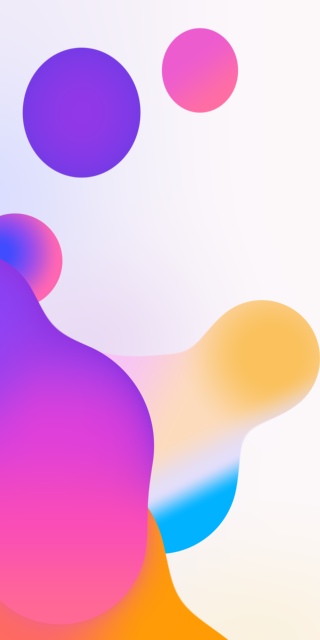
Give the GLSL for this background, as a Shadertoy shader.

```glsl
// Glossy gradient blobs floating over a pale lilac background.
// Each blob is a smooth union of circles; colours come from ramps and soft glows.
// Units: canvas width = 1, canvas height = 2, origin at the lower left.

// Background
const vec3 PAPER_LEFT  = vec3(0.945, 0.925, 0.975);
const vec3 PAPER_RIGHT = vec3(0.988, 0.972, 0.980);
const vec3 BLUE_GLOW   = vec3(0.84, 0.86, 1.00);
const vec3 LILAC_GLOW  = vec3(0.91, 0.84, 0.95);
const vec3 WARM_GLOW   = vec3(0.98, 0.94, 0.85);

// Blob colours
const vec3 VIOLET  = vec3(0.54, 0.27, 0.97);
const vec3 RIM     = vec3(0.56, 0.20, 0.88);
const vec3 MAGENTA = vec3(0.88, 0.25, 0.85);
const vec3 PINK    = vec3(0.98, 0.30, 0.72);
const vec3 CORAL   = vec3(1.00, 0.41, 0.58);
const vec3 RED     = vec3(1.00, 0.42, 0.37);
const vec3 ORANGE  = vec3(1.00, 0.61, 0.02);
const vec3 ORCHID  = vec3(0.97, 0.77, 0.96);
const vec3 PEACH   = vec3(0.99, 0.86, 0.74);
const vec3 GOLD    = vec3(0.98, 0.755, 0.36);
const vec3 MIST    = vec3(0.89, 0.87, 0.98);
const vec3 CYAN    = vec3(0.00, 0.70, 1.00);
const vec3 BLUE    = vec3(0.25, 0.30, 1.00);

// Discs: centre and radii
const vec4 PURPLE_DISC = vec4(0.255, 1.648, 0.184, 0.203);
const vec4 PINK_DISC   = vec4(0.625, 1.780, 0.119, 0.132);
const vec4 SMALL_DISC  = vec4(0.047, 1.185, 0.148, 0.148);

float circle(vec2 p, vec3 c) { return length(p - c.xy) - c.z; }

float ellipse(vec2 p, vec4 e) {
    return (length((p - e.xy) / e.zw) - 1.0) * min(e.z, e.w);
}

float smoothUnion(float a, float b, float k) {
    float h = max(1.0 - abs(a - b) / k, 0.0);
    return min(a, b) - 0.25 * k * h * h;
}

float glow(vec2 p, vec2 centre, vec2 size) {
    vec2 q = (p - centre) / size;
    return exp(-dot(q, q));
}

float veilShape(vec2 p) {
    float head  = circle(p, vec3(0.818, 0.880, 0.182));
    float base  = circle(p, vec3(0.495, 0.516, 0.247));
    float chest = circle(p, vec3(0.469, 0.698, 0.1875));
    float tail  = circle(p, vec3(0.195, 0.698, 0.229));
    float top = smoothUnion(smoothUnion(chest, tail, 0.117), head, 0.208);
    return min(top, smoothUnion(head, base, 0.234));
}

float magentaShape(vec2 p) {
    float upper  = circle(p, vec3(-0.104, 0.984, 0.232));
    float middle = circle(p, vec3(0.143, 0.607, 0.3385));
    float lower  = circle(p, vec3(0.1875, 0.320, 0.271));
    return smoothUnion(smoothUnion(upper, middle, 0.156), lower, 0.104);
}

float orangeShape(vec2 p) {
    return smoothUnion(circle(p, vec3(0.1875, 0.229, 0.331)),
                       circle(p, vec3(0.495, -0.266, 0.344)), 0.229);
}

vec3 backgroundColor(vec2 p) {
    vec3 c = mix(PAPER_LEFT, PAPER_RIGHT, smoothstep(0.0, 0.9, p.x));
    c = mix(c, BLUE_GLOW, 0.85 * glow(p, vec2(-0.05, 1.38), vec2(0.32, 0.38)));
    c = mix(c, LILAC_GLOW, 0.8 * glow(p, vec2(0.28, 0.92), vec2(0.32, 0.26)));
    return mix(c, WARM_GLOW, 0.8 * glow(p, vec2(0.80, 0.0), vec2(0.45, 0.28)));
}

vec3 veilColor(vec2 p) {
    vec3 c = mix(ORCHID, PEACH, smoothstep(0.35, 0.66, p.x + 0.5 * (0.85 - p.y)));
    c = mix(c, GOLD, smoothstep(0.30, 0.07, length(p - vec2(0.85, 0.89))));
    // Mist and cyan sink towards the lower right along a tilted axis
    float depth = p.y - 0.5 * (p.x - 0.495);
    c = mix(c, MIST, smoothstep(0.61, 0.45, depth));
    return mix(c, CYAN, smoothstep(0.46, 0.35, depth));
}

vec3 magentaColor(vec2 p, float d) {
    vec3 c = mix(VIOLET, MAGENTA, smoothstep(1.10, 0.62, p.y));
    c = mix(c, PINK, smoothstep(0.66, 0.34, p.y));
    c = mix(c, CORAL, smoothstep(0.40, 0.06, p.y));
    float sideLight = smoothstep(0.14, -0.04, p.x) * smoothstep(0.5, 0.95, p.y);
    c = mix(c, VIOLET, 0.6 * sideLight);
    return mix(c, RIM, 0.9 * exp(min(d, 0.0) / 0.065) * smoothstep(0.33, 0.75, p.y));
}

vec3 orangeColor(vec2 p, float magentaDistance) {
    vec3 c = mix(RED, ORANGE, smoothstep(0.12, 0.46, p.x));
    return mix(c, CORAL * 0.94, 0.65 * exp(-max(magentaDistance, 0.0) / 0.035));
}

void mainImage(out vec4 fragColor, in vec2 fragCoord) {
    vec2 p = fragCoord / iResolution.xy * vec2(1.0, 2.0);
    float edge = 0.8 / iResolution.x;
    #define COVER(d) smoothstep(edge, -edge, d)
    vec3 color = backgroundColor(p);

    // Floating discs
    float rim = length((p - PURPLE_DISC.xy) / PURPLE_DISC.zw);
    vec3 purple = mix(vec3(0.57, 0.22, 0.91), vec3(0.46, 0.23, 0.90), rim * rim);
    color = mix(color, purple, COVER(ellipse(p, PURPLE_DISC)));
    float slant = dot(p - PINK_DISC.xy, vec2(0.6, -0.8));
    vec3 rose = mix(vec3(0.93, 0.36, 0.81), vec3(1.0, 0.43, 0.64), smoothstep(-0.06, 0.12, slant));
    color = mix(color, rose, COVER(ellipse(p, PINK_DISC)));
    float spread = length(p - vec2(0.0, 1.21));
    vec3 dusk = mix(BLUE, vec3(0.62, 0.30, 0.92), smoothstep(0.02, 0.12, spread));
    dusk = mix(dusk, vec3(1.0, 0.40, 0.70), smoothstep(0.09, 0.19, spread));
    color = mix(color, dusk, COVER(ellipse(p, SMALL_DISC)));

    // Large blobs, back to front
    float magenta = magentaShape(p);
    color = mix(color, veilColor(p), COVER(veilShape(p)));
    color = mix(color, orangeColor(p, magenta), COVER(orangeShape(p)));
    color = mix(color, magentaColor(p, magenta), COVER(magenta));
    fragColor = vec4(color, 1.0);
}
```
